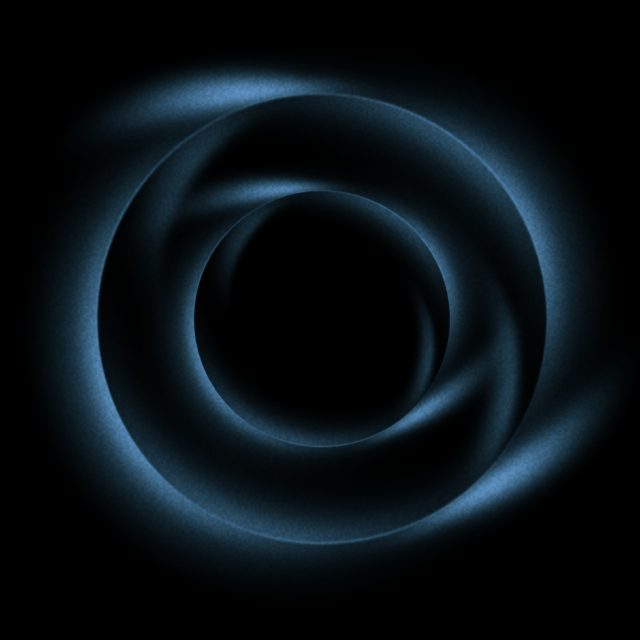
Give the GLSL for this background, as a WebGL 2 fragment shader.

```glsl
#version 300 es
precision highp float;
// Two nested luminous rings with swirling, satin-like folds on a black ground.
// Both come from one self-similar function in log-polar space: a crisp rim,
// soft glows on either side, and curved ridges that peel away from the rim.

uniform vec2 u_resolution;
out vec4 fragColor;

const vec2 CENTER = vec2(0.503, 0.502);
const float OUTER_RADIUS = 0.351;
const float INNER_RADIUS = 0.200;
const float UPPER_FOLD = 1.85;   // angles where the folds leave the rim
const float LOWER_FOLD = -0.82;

float hash(vec2 p) {
    vec3 q = fract(p.xyx * 0.1031);
    q += dot(q, q.yzx + 33.33);
    return fract((q.x + q.y) * q.z);
}

float noise(vec2 p) {
    vec2 i = floor(p), f = fract(p);
    f = f * f * (3.0 - 2.0 * f);
    return mix(mix(hash(i), hash(i + vec2(1, 0)), f.x),
               mix(hash(i + vec2(0, 1)), hash(i + vec2(1, 1)), f.x), f.y);
}

float gauss(float x, float width) {
    x /= width;
    return exp(-x * x);
}

// Gaussian with separate widths below and above zero
float skewGauss(float x, float below, float above) {
    return gauss(x, x < 0.0 ? below : above);
}

// Smooth periodic peak around an angle
float lobe(float angle, float middle, float sharpness) {
    return exp(sharpness * (cos(angle - middle) - 1.0));
}

float angleFrom(float angle, float start) {
    float d = angle - start;
    return atan(sin(d), cos(d));
}

// Streak leaving the rim outward: a hot core with a broad fading tail
float outerFold(float depth, float a) {
    float t = max(a, -0.28);
    float d = depth - (0.05 + 0.2 * t + 0.35 * t * t);
    float spread = 0.035 + 0.06 * max(a + 0.2, 0.0);
    float core = skewGauss(d, spread, spread * 1.3) * skewGauss(a - 0.02, 0.32, 0.30);
    float tail = skewGauss(d, 0.09, 0.10) * skewGauss(a - 0.2, 0.38, 0.45);
    return 0.62 * core + 0.27 * tail;
}

// Faint crease curling inward from the rim
float innerFold(float depth, float a, float below, float above) {
    float t = max(a, 0.0);
    float d = depth + 0.015 + 0.2 * t + 0.03 * t * t;
    return skewGauss(d, below, above) * skewGauss(a - 0.42, 0.35, 0.48);
}

float ring(float radius, float angle, float rimRadius) {
    float depth = log(max(radius, 0.001) / rimRadius);
    float upper = angleFrom(angle, UPPER_FOLD);
    float lower = angleFrom(angle, LOWER_FOLD);
    float outside = smoothstep(-0.007, 0.007, depth);

    // Glow beyond the rim, strongest lower left and upper right
    float rim = 0.88 * lobe(angle, 3.56, 2.6) + 0.72 * lobe(angle, 0.42, 6.0) + 0.04;
    float glow = rim * (0.52 * gauss(depth, 0.075) + 0.38 * gauss(depth, 0.20));
    glow += outerFold(depth, upper) + outerFold(depth, lower);

    // Glow and creases within the rim
    float sheen = 0.42 * lobe(angle, 0.95, 5.0) + 0.42 * lobe(angle, 4.35, 3.5);
    float within = sheen * (0.6 * gauss(depth, 0.10) + 0.5 * gauss(depth, 0.22));
    within += 0.27 * innerFold(depth, upper, 0.06, 0.13);
    within += 0.33 * innerFold(depth, lower, 0.09, 0.045);

    // Hairline highlight on the edge
    float hairline = 0.22 * gauss(depth, 0.008)
        * (lobe(angle, 1.0, 4.0) + lobe(angle, 2.6, 6.0) + lobe(angle, 4.9, 5.0));
    return mix(within, glow, outside) + hairline;
}

// Deep teal shadows rising to pale blue highlights
vec3 tint(float light) {
    float blue = 0.86 * light;
    return blue * vec3(0.35 + 0.15 * light, 0.78 - 0.04 * light, 1.0);
}

void main() {
    vec2 uv = (gl_FragCoord.xy - 0.5 * u_resolution) / min(u_resolution.x, u_resolution.y) + 0.5;
    vec2 p = uv - CENTER;
    float radius = length(p);
    float angle = atan(p.y, p.x);

    float light = ring(radius, angle, OUTER_RADIUS);
    // The small ring's glow stays inside the large one
    light += 0.88 * ring(radius, angle, INNER_RADIUS)
        * (1.0 - smoothstep(0.27, 0.35, radius));
    light *= 1.0 - smoothstep(0.40, 0.54, radius);

    // Fine grain over the lit areas
    light *= 0.90 + 0.20 * noise(uv * 300.0);
    light = 1.1 * light / (1.0 + 0.18 * light * light);
    light = max(light - 0.015, 0.0);
    fragColor = vec4(tint(min(light, 1.0)), 1.0);
}
```
